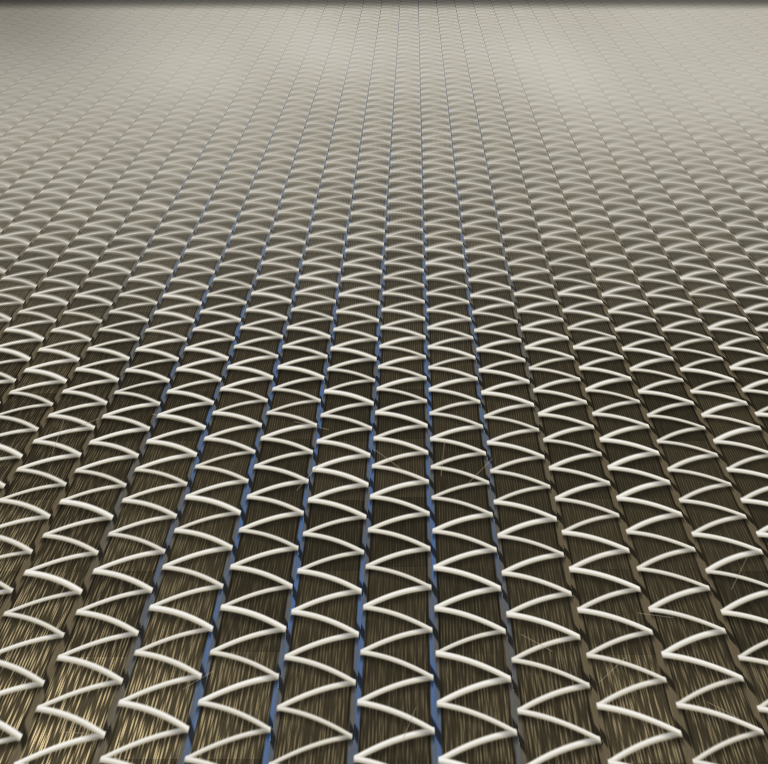
This texture is drawn by a Shadertoy shader. Its source:

```glsl
const float HORIZON = 1.269;          // height where the columns converge
const float CENTRE_X = 0.538;         // vanishing point across the canvas
const float COLUMN_WIDTH = 0.0872;    // column spacing at unit depth
const float COLUMN_SHIFT = 0.28;
const float ROW_SCALE = 20.3;         // stitch rows per inverse depth
const float GAP_HALF = 0.062;         // half gap, in columns
const float THREAD_HALF = 0.0031;     // half thread width at unit depth
const float THREAD_LIFT = 0.0045;     // arch of the thread above the tape
const int HAIRS = 16;

const vec3 TAPE_DARK = vec3(0.20, 0.18, 0.135);
const vec3 TAPE_FIBRE = vec3(0.40, 0.36, 0.27);
const vec3 TAPE_GLINT = vec3(0.78, 0.70, 0.53);
const vec3 GAP_BLUE = vec3(0.32, 0.43, 0.62);
const vec3 GAP_BROWN = vec3(0.40, 0.36, 0.28);
const vec3 THREAD_SHADE = vec3(0.66, 0.63, 0.55);
const vec3 THREAD_LIGHT = vec3(0.96, 0.95, 0.92);
const vec3 HAZE = vec3(0.71, 0.69, 0.64);
const vec3 SHEEN = vec3(0.86, 0.84, 0.80);

float hash(vec2 p) {
    p = fract(p * vec2(0.1031, 0.1173));
    p += dot(p, p.yx + 33.33);
    return fract((p.x + p.y) * p.x * 7.31);
}

// Distance to the nearest jittered cell point
float cellular(vec2 p) {
    vec2 cell = floor(p), f = fract(p);
    float nearest = 2.0;
    for (int j = -1; j <= 1; j++)
        for (int i = -1; i <= 1; i++) {
            vec2 o = vec2(i, j), id = cell + o;
            vec2 point = o + vec2(hash(id + 40.0), hash(id + 91.7));
            nearest = min(nearest, length(point - f));
        }
    return nearest;
}

float segmentDistance(vec2 p, vec2 a, vec2 b) {
    vec2 ab = b - a;
    return length(p - a - ab * clamp(dot(p - a, ab) / dot(ab, ab), 0.0, 1.0));
}

float spot(vec2 p, vec2 centre, vec2 size) {
    vec2 q = (p - centre) / size;
    return exp(-dot(q, q));
}

void mainImage(out vec4 fragColor, in vec2 fragCoord) {
    vec2 uv = fragCoord / iResolution.xy;
    float pixel = 1.0 / iResolution.y;
    float far = smoothstep(0.48, 0.95, uv.y);
    float blur = 0.0005 + 0.0045 * far + 0.0006 * smoothstep(0.2, 0.0, uv.y);
    float soft = 0.8 * pixel + blur;

    // Perspective: columns across, stitch rows into the distance
    float depth = HORIZON - uv.y;
    float columnSize = COLUMN_WIDTH * depth;
    float rowSize = depth * depth / ROW_SCALE;
    float across = (uv.x - CENTRE_X) / columnSize - COLUMN_SHIFT;
    float column = floor(across), s = fract(across);
    float row = ROW_SCALE / depth + 0.16 * (hash(vec2(column, 7.0)) - 0.5)
              + 0.03 * sin(across * 0.7);

    // Fibre tape with long streaks and warm reflections
    float streak = 1.0 - cellular(vec2(across * 26.0, row * 1.7));
    float fine = 0.5 + 0.5 * sin(across * 150.0 + 2.0 * sin(row * 1.9 + column));
    float warm = spot(uv, vec2(0.05, 0.0), vec2(0.28, 0.2))
               + 0.45 * spot(uv, vec2(0.85, 0.04), vec2(0.3, 0.16))
               + 0.3 * spot(uv, vec2(0.0, 0.3), vec2(0.2, 0.25));
    vec3 color = mix(TAPE_DARK, TAPE_FIBRE, 0.45 * streak * fine + 0.35 * warm);
    color = mix(color, TAPE_GLINT, warm * smoothstep(0.45, 0.95, streak));
    color *= 0.88 + 0.24 * hash(vec2(column, floor(row * 0.5)));

    // Gaps: blue near the middle, brown at the sides, with dark tie stitches
    float edge = min(s, 1.0 - s);
    float gapSoft = soft / columnSize;
    float gap = 1.0 - smoothstep(GAP_HALF - gapSoft, GAP_HALF + gapSoft, edge);
    float blue = smoothstep(0.08, 0.3, uv.x) * smoothstep(0.74, 0.57, uv.x);
    blue *= 0.65 + 0.35 * sin(row * 1.3 + column * 2.4);
    vec3 gapColor = mix(GAP_BROWN, GAP_BLUE, blue);
    float signedEdge = s < 0.5 ? s : s - 1.0;
    float tie = abs(fract(row + signedEdge * 2.5) - 0.5);
    gapColor *= mix(0.35, 1.0, smoothstep(0.06, 0.18, tie));
    color = mix(color, gapColor, gap * 0.9);
    float rim = smoothstep(0.03, 0.0, abs(edge - GAP_HALF - 0.02));
    color *= 1.0 - 0.35 * rim;

    // Zigzag thread: two arched strands crossing each column
    float x = (s - 0.03) / 0.94;
    float inside = smoothstep(-0.03, 0.01, x) * smoothstep(1.03, 0.99, x);
    float arch = THREAD_LIFT * depth * 4.0 * x * (1.0 - x) / rowSize;
    float slope = 0.5 * rowSize / columnSize;
    for (int side = -1; side <= 1; side += 2) {
        float phase = row - arch + 0.5 * float(side) * x + 0.5;
        float wear = hash(vec2(column + float(side) * 31.0, floor(phase)));
        float offset = (fract(phase) - 0.5) * rowSize / sqrt(1.0 + slope * slope);
        float width = THREAD_HALF * depth * (0.85 + 0.35 * wear);
        float cover = 1.0 - smoothstep(width - soft, width + soft, abs(offset));
        float shadow = 1.0 - smoothstep(0.0, width * 3.0, abs(offset + width * 1.5));
        color *= 1.0 - 0.3 * shadow * inside * (1.0 - far);
        float lit = smoothstep(-width, width * 0.4, offset) * (0.75 + 0.25 * wear);
        color = mix(color, mix(THREAD_SHADE, THREAD_LIGHT, lit), cover * inside);
    }

    // Loose hairs on the nearer cloth
    for (int i = 0; i < HAIRS; i++) {
        float n = float(i) + 1.0;
        vec2 a = vec2(hash(vec2(n, 3.0)), 0.45 * hash(vec2(n, 17.0)));
        float angle = 6.283 * hash(vec2(n, 29.0));
        vec2 b = a + 0.045 * vec2(cos(angle), sin(angle));
        float hair = 1.0 - smoothstep(0.0, 0.0004 + pixel, segmentDistance(uv, a, b));
        color = mix(color, THREAD_SHADE, 0.35 * hair);
    }

    // Distant haze, broad sheen and the dark far edge
    float middle = spot(uv, vec2(CENTRE_X, 0.85), vec2(0.2, 0.5));
    color = mix(color, HAZE, far * (0.85 - 0.3 * middle));
    float ripple = 0.5 + 0.5 * sin(uv.x * 9.0 + uv.y * 23.0 + sin(uv.x * 17.0));
    float sheen = spot(uv, vec2(0.28, 0.93), vec2(0.22, 0.06))
                + spot(uv, vec2(0.85, 0.92), vec2(0.27, 0.08));
    color = mix(color, SHEEN, sheen * (0.3 + 0.4 * ripple));
    color *= 1.0 - 0.25 * spot(uv, vec2(0.0, 1.0), vec2(0.16, 0.1));
    color *= 1.0 - 0.5 * smoothstep(0.985, 1.0, uv.y);
    fragColor = vec4(clamp(color, 0.0, 1.0), 1.0);
}
```
